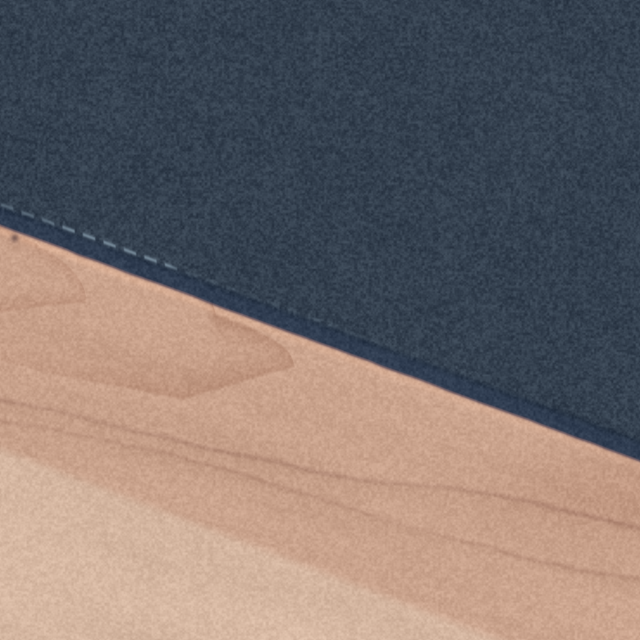
This texture is drawn by a three.js fragment shader. Its source:

```glsl
// Navy stitched cloth lying diagonally over pale grained wood, with a soft shadow
varying vec2 vUv;

float hash(vec2 p) {
  vec3 q = fract(vec3(p.xyx) * 0.1031);
  q += dot(q, q.yzx + 33.33);
  return fract((q.x + q.y) * q.z);
}

float noise(vec2 p) {
  vec2 i = floor(p), f = fract(p);
  f = f * f * (3.0 - 2.0 * f);
  return mix(mix(hash(i), hash(i + vec2(1, 0)), f.x),
             mix(hash(i + vec2(0, 1)), hash(i + vec2(1, 1)), f.x), f.y);
}

float fbm(vec2 p) {
  float sum = 0.0, amp = 0.5;
  for (int i = 0; i < 4; i++) {
    sum += amp * noise(p);
    p = p * 2.03 + 7.1;
    amp *= 0.5;
  }
  return sum;
}

// Soft line of the given width around a signed distance
float line(float d, float width) {
  return exp(-d * d / (width * width));
}

// Growth ring between two curves: shaded inside, fading away from its rim
float ring(float d, float depth) {
  return smoothstep(-0.003, 0.004, d) * exp(-max(d, 0.0) / depth);
}

vec3 wood(vec2 p, float speckle) {
  float wobble = fbm(p * vec2(9.0, 12.0)) - 0.47;
  vec2 q = p + vec2(0.006, 0.012) * wobble;
  float along = q.y + 0.3 * q.x;

  // Base tone in the shade, with stretched fibres
  vec3 col = vec3(0.79, 0.638, 0.55);
  col += 0.05 * (fbm(vec2(p.x * 3.0, along * 26.0)) - 0.47);
  col -= vec3(0.035, 0.045, 0.045) * smoothstep(0.65, 1.0, p.x) * line(p.y - 0.23, 0.07);

  // Large and small rounded rings
  float low = 0.434 - 0.21 * q.x + 0.5 * max(q.x - 0.285, 0.0);
  float high = 0.425 + 0.25 * sqrt(max(0.458 - q.x, 0.0));
  float cap = mix(1.0, high - q.y, smoothstep(0.24, 0.34, q.x));
  float large = min(min(q.y - low, cap), 0.458 - q.x);
  float small = min(min(q.y - 0.515 - 0.1 * q.x,
                        0.535 + 0.3 * sqrt(max(0.135 - q.x, 0.0)) - q.y), 0.135 - q.x);
  col -= vec3(0.07, 0.085, 0.085) * ring(large, 0.035) * (0.45 + 0.55 * smoothstep(0.05, 0.25, p.x));
  col -= vec3(0.055, 0.07, 0.07) * ring(small, 0.014);

  // Long grain lines
  float upper = 0.375 - 0.225 * q.x + 0.027 * smoothstep(0.5, 0.8, q.x);
  float lower = 0.342 - 0.245 * q.x + 0.012 * sin(q.x * 6.0);
  float broken = 0.5 + 0.7 * noise(vec2(p.x * 14.0, 3.0));
  col -= vec3(0.065, 0.07, 0.06) * line(q.y - upper, 0.0045) * broken;
  col -= vec3(0.045, 0.05, 0.045) * line(q.y - lower, 0.004) * broken;
  col -= 0.025 * ring(upper - q.y, 0.02);
  col -= 0.02 * ring(lower - q.y, 0.02);

  // Lit strip beyond the cast shadow
  float shade = p.y - 0.299 + 0.383 * p.x;
  vec3 lit = vec3(0.835, 0.715, 0.63) + 0.06 * (fbm(vec2(p.x * 4.0, along * 15.0)) - 0.47);
  col = mix(lit, col, smoothstep(-0.011, 0.011, shade));
  return col + speckle * vec3(0.1, 0.105, 0.105);
}

vec3 cloth(vec2 p, float edge, float speckle) {
  vec3 col = vec3(0.205, 0.253, 0.31);
  col += 0.025 * (fbm(p * 14.0) - 0.47);
  col += speckle * vec3(0.13, 0.14, 0.14);

  // Bluer folded hem
  float hem = 1.0 - smoothstep(0.018, 0.035, edge);
  col = mix(col, vec3(0.18, 0.235, 0.325) + speckle * 0.08, 0.65 * hem);

  // Dashed seam, bright on the left and fading to the right
  float seam = p.y - 0.681 + 0.365 * p.x;
  float phase = abs(fract(p.x / 0.032 + 0.15) - 0.5);
  float dash = 1.0 - smoothstep(0.24, 0.36, phase);
  float strength = mix(0.45, 0.8, smoothstep(0.06, 0.12, p.x));
  strength *= mix(1.0, 0.2, smoothstep(0.26, 0.29, p.x)) * (1.0 - smoothstep(0.45, 0.8, p.x));
  col -= 0.035 * line(seam + 0.007, 0.005);
  return mix(col, vec3(0.5, 0.58, 0.64), line(seam, 0.0032) * dash * strength);
}

void main() {
  vec2 p = vUv;
  float speckle = 0.6 * noise(p * 230.0) + 0.4 * noise(p.yx * 370.0 + 19.0) - 0.5;
  float edge = (p.y - 0.648 + 0.368 * p.x) / 1.066;
  edge += 0.0015 * (noise(vec2(p.x * 40.0, 5.0)) - 0.5);

  vec3 ground = wood(p, speckle);
  ground += vec3(0.07, 0.055, 0.04) * line(edge + 0.008, 0.006) * (1.0 - 0.7 * p.x);
  ground = mix(ground, vec3(0.36, 0.27, 0.27), 0.7 * line(length(p - vec2(0.023, 0.628)), 0.006));

  vec3 col = mix(ground, cloth(p, edge, speckle), smoothstep(-0.0025, 0.0025, edge));
  col = mix(col, vec3(0.36, 0.28, 0.34), 0.5 * line(edge + 0.0005, 0.0025));
  gl_FragColor = vec4(col, 1.0);
}
```
